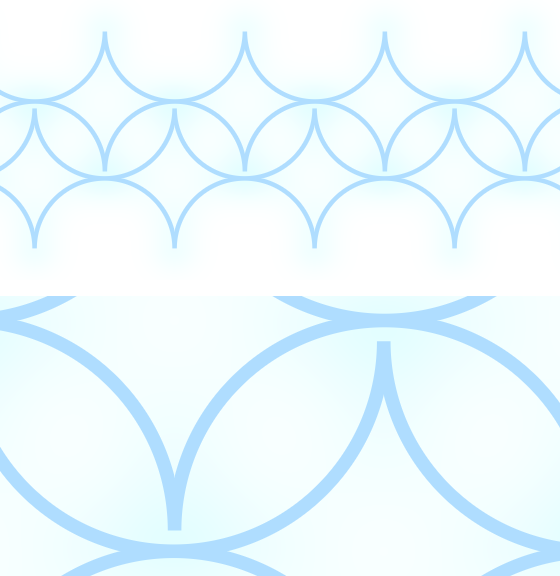
Top, the full canvas; bottom, a detail of the centre.
Give the GLSL for this pattern, as a Shadertoy shader.

```glsl
// Two staggered rows of four-pointed stars, outlined in pale blue on white.
// Each star is bounded by four quarter arcs centred on its cell corners;
// Gaussian falloff from every arc adds a faint cyan glow that builds up.

#define PERIOD 0.5
#define RADIUS 0.25
#define HALF_STROKE 0.0081
#define UPPER_ROW vec2(0.3745, 0.6375)
#define LOWER_ROW vec2(0.1235, 0.3628)
#define GLOW_WIDTH 0.085
#define GLOW_TINT vec3(0.028, 0.001, 0.0)
#define LINE_COLOR vec3(0.686, 0.867, 1.0)
#define PAPER_COLOR vec3(1.0)

// Position relative to the nearest star centre, folded into one quadrant.
vec2 starCell(vec2 p, vec2 origin) {
    p -= origin;
    p.x = mod(p.x + 0.5 * PERIOD, PERIOD) - 0.5 * PERIOD;
    return abs(p);
}

// Stroke coverage of the star outline, cut flat at the upper and lower tips.
float starLine(vec2 q, float pixel) {
    float edge = abs(length(q - RADIUS) - RADIUS) - HALF_STROKE;
    float stroke = clamp(0.5 - edge / pixel, 0.0, 1.0);
    float inside = clamp(0.5 - (q.y - RADIUS) / pixel, 0.0, 1.0);
    return stroke * inside;
}

// Summed soft light from the four arcs around a star.
float starGlow(vec2 q) {
    float glow = 0.0;
    for (int i = 0; i < 4; i++) {
        vec2 side = vec2(i % 2, i / 2) * 2.0 - 1.0;
        vec2 v = q * side - RADIUS;
        // Beyond the half circle, measure to its nearest end point.
        float d = v.y < 0.0 ? abs(length(v) - RADIUS)
                            : length(vec2(abs(v.x) - RADIUS, v.y));
        glow += exp(-d * d / (GLOW_WIDTH * GLOW_WIDTH));
    }
    return glow;
}

void mainImage(out vec4 fragColor, in vec2 fragCoord) {
    float pixel = 1.0 / iResolution.y;
    vec2 p = fragCoord * pixel;
    vec2 upper = starCell(p, UPPER_ROW);
    vec2 lower = starCell(p, LOWER_ROW);

    // Glow beneath, then both outlines in one flat colour.
    float glow = starGlow(upper) + starGlow(lower);
    vec3 color = PAPER_COLOR - GLOW_TINT * glow;
    float line = max(starLine(upper, pixel), starLine(lower, pixel));
    fragColor = vec4(mix(color, LINE_COLOR, line), 1.0);
}
```
